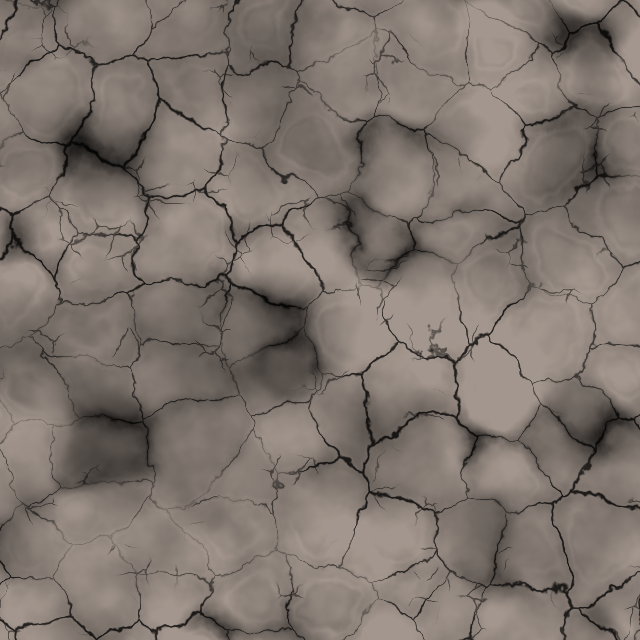
Write a Shadertoy shader that draws this texture.

```glsl
// Dry cracked clay: jagged dark fissures between rounded, cloudy plates.
// Warped Voronoi borders give the cracks, a finer Voronoi the side twigs,
// and layered value noise the mottled tone, stains and crack depth.

const vec3 CLAY_TINT = vec3(1.0, 0.922, 0.868);
const float PLATES = 8.8;          // plates across the canvas
const float TWIG_RATIO = 2.3;      // twig cells per plate
const float LIGHTEST = 0.64;

float hash1(vec2 p) {
    return fract(sin(dot(p, vec2(127.1, 311.7))) * 43758.5453);
}

vec2 hash2(vec2 p) {
    return vec2(hash1(p), hash1(p + vec2(37.3, 91.7)));
}

float noise(vec2 p) {
    vec2 i = floor(p), f = fract(p);
    vec2 u = f * f * f * (f * (f * 6.0 - 15.0) + 10.0);
    float low = mix(hash1(i), hash1(i + vec2(1, 0)), u.x);
    float high = mix(hash1(i + vec2(0, 1)), hash1(i + vec2(1, 1)), u.x);
    return mix(low, high, u.y);
}

float fbm(vec2 p, int octaves) {
    float sum = 0.0, weight = 0.5, total = 0.0;
    for (int i = 0; i < octaves; i++) {
        sum += weight * noise(p);
        total += weight;
        weight *= 0.5;
        p = mat2(1.6, 1.2, -1.2, 1.6) * p + 17.3;
    }
    return sum / total;
}

// Signed noise offset used to bend straight borders
vec2 wobble(vec2 p, int octaves) {
    return vec2(fbm(p, octaves), fbm(p + vec2(51.7, 23.9), octaves)) - 0.5;
}

// x: distance to the nearest border, y: distance with rounded corners
vec2 plateDistance(vec2 p, float jitter, float rounding) {
    vec2 cell = floor(p), nearCell = cell, nearSeed = vec2(0.0);
    float nearest = 9.0;
    for (int y = -1; y <= 1; y++)
    for (int x = -1; x <= 1; x++) {
        vec2 id = cell + vec2(x, y);
        vec2 seed = id + 0.5 + jitter * (hash2(id) - 0.5) - p;
        float d = length(seed);
        if (d < nearest) { nearest = d; nearCell = id; nearSeed = seed; }
    }
    float border = 9.0, crowding = 0.0;
    for (int y = -2; y <= 2; y++)
    for (int x = -2; x <= 2; x++) {
        if (x == 0 && y == 0) continue;
        vec2 id = nearCell + vec2(x, y);
        vec2 seed = id + 0.5 + jitter * (hash2(id) - 0.5) - p;
        vec2 across = normalize(seed - nearSeed);
        border = min(border, dot(0.5 * (seed + nearSeed), across));
        crowding += exp(-rounding * 0.5 * (length(seed) - nearest));
    }
    return vec2(border, max(0.0, -log(crowding) / rounding));
}

// Soft-sided stroke of the given half width
float stroke(float d, float width, float blur) {
    return 1.0 - smoothstep(width * 0.3, width * 1.3 + blur, d);
}

float ring(float d, float radius, float width) {
    float t = (d - radius) / width;
    return exp(-t * t);
}

void mainImage(out vec4 fragColor, in vec2 fragCoord) {
    vec2 uv = fragCoord / iResolution.y;
    float blur = 0.9 / iResolution.y;

    // Bent and roughened plate coordinates
    vec2 p = uv * PLATES + 3.0;
    p += 0.42 * wobble(p * 1.5, 2) + 0.11 * wobble(p * 8.0, 3);
    vec2 plate = plateDistance(p, 0.88, 15.0);

    // Slow changes in crack depth and stain
    float depth = 0.5 * noise(uv * 5.0 + 7.0) + 0.5 * noise(uv * 14.0 + 2.0);
    float stain = smoothstep(0.54, 0.90, fbm(uv * 6.5 + 31.0, 2));
    depth += 0.2 * stain;

    // Cloudy plate tone, darker toward the borders
    float tone = 0.572 + 0.48 * (fbm(uv * 6.5 + 11.0, 5) - 0.5);
    float shade = smoothstep(0.15, 0.8, depth);
    tone -= 0.09 * shade * exp(-plate.y * 9.0);
    tone *= 1.0 - 0.17 * stain;
    tone *= 1.0 - 0.72 * stain * exp(-plate.y * 9.0);

    // Faint raised contours just inside each plate
    float contour = plate.y + 0.14 * (fbm(uv * 22.0, 2) - 0.5);
    float relief = smoothstep(0.3, 0.9, noise(uv * 8.0 + 40.0));
    tone += 0.028 * relief * ring(contour, 0.13, 0.03);
    tone -= 0.022 * relief * ring(contour, 0.20, 0.035);
    tone += 0.018 * ring(plate.x, 0.045, 0.02);
    tone = min(tone, LIGHTEST);

    // Main fissures, thin where shallow and wide where deep
    float width = 0.0003 + 0.0017 * smoothstep(0.4, 1.0, depth);
    float crack = stroke(plate.x / PLATES, width, blur);
    crack *= 0.2 + 0.7 * smoothstep(0.2, 0.75, depth);

    // Short twigs that taper away from the fissures
    float twigCell = plateDistance(p * TWIG_RATIO + 19.0, 1.0, 15.0).x;
    float reach = 1.0 - smoothstep(0.04, 0.20, plate.y);
    reach *= smoothstep(0.65, 0.85, noise(uv * 15.0 + 63.0));
    float twig = stroke(twigCell / (PLATES * TWIG_RATIO), 0.0007 * reach, blur);
    twig *= smoothstep(0.0, 0.7, reach);

    tone *= 1.0 - 0.85 * max(crack, 0.55 * twig);
    fragColor = vec4(CLAY_TINT * max(tone, 0.02), 1.0);
}
```
